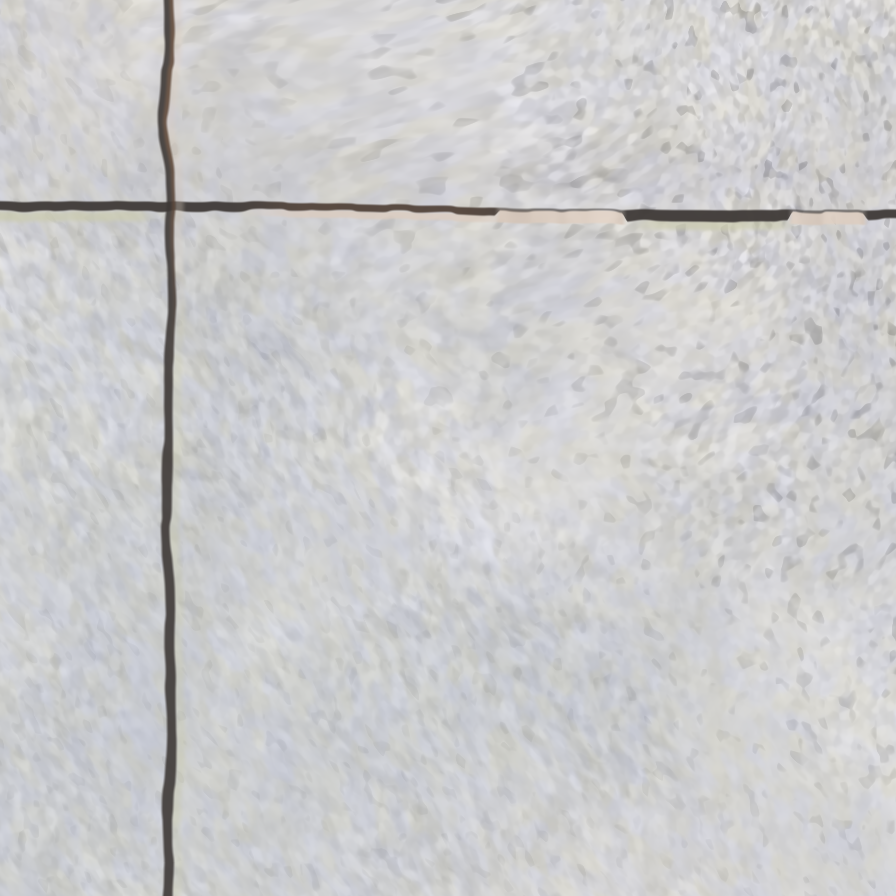
Give the GLSL for this texture, as a Shadertoy shader.

```glsl
#define GRAIN 120.0
#define GRAIN_DEPTH 0.115
#define JOINT_X 0.1885
#define JOINT_Y 0.7700
#define JOINT_DROP 0.0095
#define SLAB vec3(0.825, 0.820, 0.820)
#define COOL vec3(0.800, 0.809, 0.820)
#define PALE vec3(0.850, 0.850, 0.852)
#define SAND vec3(0.860, 0.800, 0.750)
#define MOSS vec3(0.790, 0.790, 0.670)
#define SOOT vec3(0.240, 0.220, 0.210)
#define RUST vec3(0.380, 0.290, 0.230)

vec3 hash3(vec2 p) {
    vec3 q = fract(p.xyx * vec3(0.1031, 0.1030, 0.0973));
    q += dot(q, q.yxz + 33.33);
    return fract((q.xxy + q.yzz) * q.zyx);
}

// Soft cellular noise, centred on zero: nearby cells blend their random values
float cells(vec2 p) {
    vec2 cell = floor(p), f = fract(p);
    float sum = 0.0, weight = 0.0;
    for (int j = -1; j <= 1; j++)
    for (int i = -1; i <= 1; i++) {
        vec2 o = vec2(i, j);
        vec3 h = hash3(cell + o + 200.0);
        vec2 d = o + h.xy - f;
        float w = exp(-5.0 * dot(d, d));
        sum += w * h.z;
        weight += w;
    }
    return sum / weight - 0.5;
}

float blob(vec2 p, vec2 centre, vec2 radius) {
    vec2 d = (p - centre) / radius;
    return exp(-dot(d, d));
}

// Soft-edged interval along one axis
float span(float x, float a, float b, float soft) {
    return smoothstep(a - soft, a + soft, x) * (1.0 - smoothstep(b - soft, b + soft, x));
}

vec3 slab(vec2 p) {
    // Broad shading
    float cool = (1.0 - smoothstep(0.15, 0.9, p.x)) * (1.0 - smoothstep(0.55, 0.95, p.y));
    vec3 col = mix(SLAB, COOL, 0.8 * cool);
    col = mix(col, PALE, 0.8 * blob(p, vec2(1.0, 0.14), vec2(0.28, 0.35)));
    col = mix(col, PALE, 0.45 * blob(p, vec2(0.62, 0.46), vec2(0.3, 0.16)));
    col = mix(col, PALE, 0.45 * blob(p, vec2(0.62, 0.95), vec2(0.35, 0.12)));
    col -= vec3(0.030, 0.030, 0.022) * blob(p, vec2(0.75, 0.805), vec2(0.45, 0.03));
    col -= vec3(0.030, 0.022, 0.016) * blob(p, vec2(0.58, 0.22), vec2(0.26, 0.14));
    col -= 0.018 * blob(p, vec2(0.22, 0.55), vec2(0.05, 0.3));
    col += 0.05 * cells(p * vec2(11.0, 8.0)) * vec3(1.0, 0.9, 0.7);

    // Grain leans left low down and sharpens toward the upper right
    float crisp = smoothstep(0.75, 1.45, p.x + 0.75 * p.y);
    vec2 q = vec2(p.x + 0.35 * p.y * (1.0 - crisp), p.y * 0.68);
    q += 0.003 * sin(q.yx * vec2(61.0, 47.0));
    float fine = cells(q * GRAIN * 1.45);
    float broad = cells(q * GRAIN * 0.8 + 31.0);
    float patchy = 0.85 + 0.8 * cells(p * 9.0 + 17.0);
    float smoothArea = max(blob(p, vec2(0.98, 0.1), vec2(0.2, 0.18)),
                           blob(p, vec2(0.22, 0.86), vec2(0.12, 0.1)));
    float grain = mix(broad, fine, 0.35 + 0.4 * crisp);
    col += GRAIN_DEPTH * patchy * (1.0 - 0.5 * smoothArea) * (1.0 + 0.4 * crisp) * grain;

    // Dark pits and warm or violet flecks
    float pits = smoothstep(0.22, 0.42, cells(q * GRAIN * 1.1 + 71.0));
    col -= pits * mix(0.035, 0.11, crisp);
    float tint = cells(q * GRAIN * 0.6 + 113.0);
    col += tint * vec3(0.012, 0.004, -0.055);
    return col;
}

void mainImage(out vec4 fragColor, in vec2 fragCoord) {
    vec2 p = fragCoord / iResolution.xy;
    float aa = max(0.0016, 0.8 / iResolution.y);
    vec3 col = slab(p);

    // Horizontal joint: dark slot, sandy filling and a mossy lower lip
    float rough = cells(vec2(p.x * 48.0, 3.0));
    float y = p.y - JOINT_Y + JOINT_DROP * smoothstep(0.2, 0.75, p.x) - 0.002 * rough;
    float filled = max(span(p.x, 0.555, 0.697, 0.004), span(p.x, 0.882, 0.966, 0.004));
    float open = span(p.x, 0.697, 0.882, 0.004);
    float lip = span(p.x, 0.30, 0.56, 0.05);
    float moss = max(1.0 - smoothstep(0.14, 0.19, p.x), span(p.x, 0.72, 0.88, 0.03));
    col = mix(col, MOSS, 0.65 * moss * span(y, -0.017, -0.006, 0.004));
    col = mix(col, SAND, 0.8 * lip * span(y, -0.011, -0.003, 0.002));
    col = mix(col, SAND + 0.07 * rough, 0.9 * filled * span(y, -0.011, 0.003, aa));
    float low = mix(-0.0050, -0.0025, lip);
    low = mix(low, -0.0075, open);
    low = mix(low, 0.0025, filled);
    float slot = span(y, low + 0.002 * rough, 0.0052, aa);
    vec3 slotColor = mix(SOOT, RUST, 0.55 * lip);
    col = mix(col, slotColor, slot * mix(0.94, 0.65, filled));

    // Vertical joint: wavering crack, browner near the top
    float bend = 0.0018 * sin(p.y * 13.0 - 1.2) + 0.0012 * sin(p.y * 41.0)
               + 0.004 * cells(vec2(7.0, p.y * 26.0));
    bend -= 0.006 * blob(p, vec2(p.x, 0.85), vec2(1.0, 0.032));
    float x = p.x - JOINT_X - bend;
    float upper = smoothstep(0.55, 0.85, p.y);
    float halfWidth = 0.0055 - 0.0018 * blob(p, vec2(p.x, 0.68), vec2(1.0, 0.1))
                    + 0.002 * cells(vec2(19.0, p.y * 35.0));
    col = mix(col, MOSS, 0.35 * (1.0 - upper) * span(x, 0.004, 0.015, 0.004));
    col = mix(col, SAND, 0.35 * upper * span(x, 0.004, 0.014, 0.004));
    float crack = span(x, -halfWidth, halfWidth, aa * 1.3);
    float rusty = upper * smoothstep(-0.002, 0.004, x);
    col = mix(col, mix(SOOT, RUST, rusty), 0.9 * crack);

    fragColor = vec4(clamp(col, 0.0, 1.0), 1.0);
}
```
